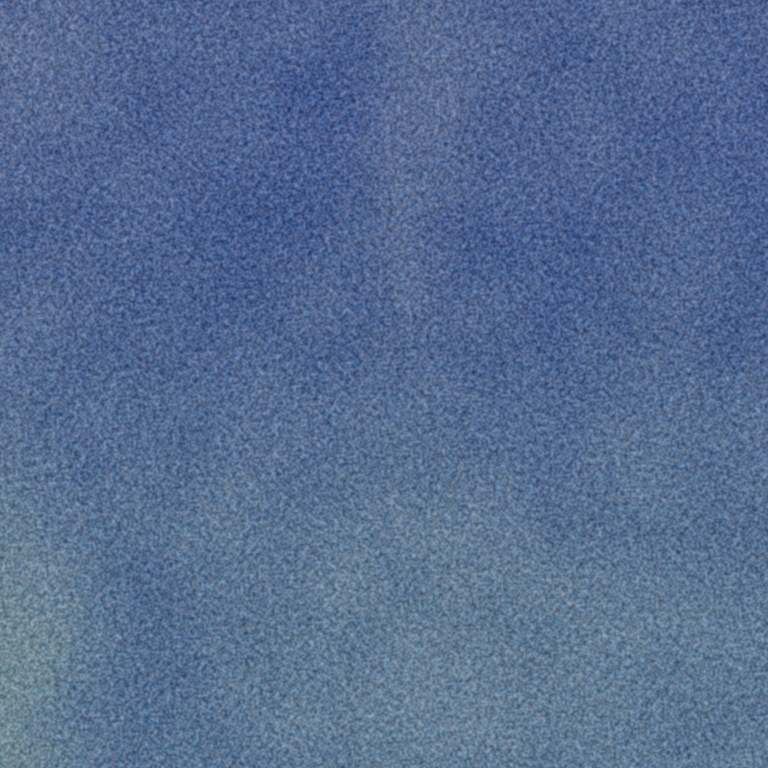
Write a three.js fragment shader that draws this texture.

```glsl
// Soft mottled slate-blue wash with fine paper grain, paler towards the bottom.
varying vec2 vUv;

vec2 hashGradient(vec2 cell) {
  vec3 p = fract(cell.xyx * vec3(0.1031, 0.1030, 0.0973));
  p += dot(p, p.yzx + 33.33);
  float angle = 6.2832 * fract((p.x + p.y) * p.z);
  return vec2(cos(angle), sin(angle));
}

// Gradient noise, roughly -0.7 to 0.7
float gradientNoise(vec2 p) {
  vec2 cell = floor(p);
  vec2 f = fract(p);
  vec2 w = f * f * f * (f * (f * 6.0 - 15.0) + 10.0);
  float a = dot(hashGradient(cell), f);
  float b = dot(hashGradient(cell + vec2(1.0, 0.0)), f - vec2(1.0, 0.0));
  float c = dot(hashGradient(cell + vec2(0.0, 1.0)), f - vec2(0.0, 1.0));
  float d = dot(hashGradient(cell + vec2(1.0, 1.0)), f - vec2(1.0, 1.0));
  return mix(mix(a, b, w.x), mix(c, d, w.x), w.y);
}

vec2 turn(vec2 p, float angle) {
  float c = cos(angle);
  float s = sin(angle);
  return vec2(c * p.x - s * p.y, s * p.x + c * p.y);
}

float cloudNoise(vec2 p) {
  float sum = 0.0;
  float amplitude = 1.0;
  for (int i = 0; i < 4; i++) {
    sum += amplitude * gradientNoise(p);
    p = turn(p, 0.64) * 2.0 + 17.3;
    amplitude *= 0.65;
  }
  return sum;
}

// Overlapping grain layers, each turned so that no grid shows
float paperGrain(vec2 p) {
  float sum = 0.0;
  float frequency = 105.0;
  for (int i = 0; i < 3; i++) {
    float layer = float(i);
    sum += (0.75 + 0.2 * layer) * gradientNoise(turn(p, 0.5 + 0.9 * layer) * frequency + 150.0 + 37.0 * layer);
    frequency *= 1.5;
  }
  return sum;
}

float softBlob(vec2 p, vec2 center, vec2 radius) {
  vec2 d = (p - center) / radius;
  return exp(-dot(d, d));
}

void main() {
  // Uneven edges for the broad patches of pigment
  vec2 warped = vUv + 0.06 * vec2(cloudNoise(vUv * 5.0 + 3.0), cloudNoise(vUv * 5.0 + 41.0));

  // Wash running from violet blue above to grey blue below
  float fall = smoothstep(0.85, 0.1, warped.y);
  vec3 color = mix(vec3(0.318, 0.393, 0.568), vec3(0.366, 0.464, 0.573), fall);

  // Dense pigment, thin pale areas and small mottling
  float dense = softBlob(warped, vec2(0.68, 0.60), vec2(0.11, 0.20))
    + 0.7 * softBlob(warped, vec2(0.42, 0.81), vec2(0.13, 0.13))
    + 0.6 * softBlob(warped, vec2(0.27, 0.60), vec2(0.16, 0.20))
    + 0.7 * softBlob(warped, vec2(0.98, 0.74), vec2(0.10, 0.24))
    + 0.8 * softBlob(warped, vec2(0.19, 0.12), vec2(0.11, 0.16));
  float thin = softBlob(warped, vec2(0.55, 0.84), vec2(0.07, 0.25))
    + 0.8 * softBlob(warped, vec2(0.04, 0.91), vec2(0.10, 0.08))
    + 0.7 * softBlob(warped, vec2(0.60, 0.18), vec2(0.20, 0.20));
  color += thin * vec3(0.052, 0.046, 0.016) - dense * vec3(0.046, 0.041, 0.016);
  color += cloudNoise(vUv * 8.0 + 9.0) * vec3(0.040, 0.037, 0.024);

  // Greenish bare strip at the lower left edge
  float strip = smoothstep(0.15, 0.03, warped.x + 0.12 * vUv.y) * smoothstep(0.58, 0.1, vUv.y);
  color += strip * vec3(0.075, 0.070, 0.010);

  // Fine grain in brightness, with a faint drift in hue
  float grain = paperGrain(vUv);
  float tint = gradientNoise(turn(vUv, 1.1) * 85.0 + 80.0);
  color += grain * vec3(0.120, 0.120, 0.116) + tint * vec3(0.034, -0.004, -0.030);

  gl_FragColor = vec4(clamp(color, 0.0, 1.0), 1.0);
}
```
